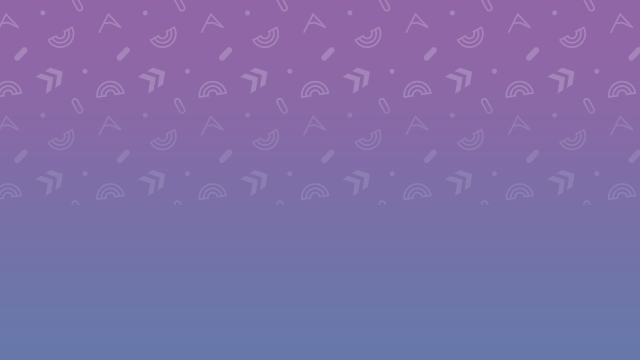
Write a Shadertoy shader that draws this pattern.

```glsl
#define TILE 0.2843
#define ROWS 2.0
#define STROKE 0.0085
#define UPPER_OPACITY 0.21
#define LOWER_OPACITY 0.12
#define PLUM vec3(0.570, 0.398, 0.650)
#define SLATE vec3(0.402, 0.470, 0.664)
#define INK vec3(0.96, 0.96, 1.0)

// Offset to the nearest repeat of a tile point
vec2 nearest(vec2 p, vec2 center) {
    return fract(p - center + 0.5) - 0.5;
}

vec2 turn(vec2 p, float angle) {
    float c = cos(angle), s = sin(angle);
    return vec2(c * p.x + s * p.y, c * p.y - s * p.x);
}

float segment(vec2 p, vec2 a, vec2 b) {
    vec2 along = b - a;
    float t = clamp(dot(p - a, along) / dot(along, along), 0.0, 1.0);
    return length(p - a - along * t);
}

// Three half rings joined by a base on each side
float rainbow(vec2 p, float angle) {
    p = turn(p, angle);
    float rings = 1.0;
    for (int i = 0; i < 3; i++) {
        float radius = 0.046 + 0.042 * float(i);
        rings = min(rings, abs(length(p) - radius));
    }
    float arcs = max(rings - STROKE, -p.y - STROKE);
    float base = segment(vec2(abs(p.x), p.y), vec2(0.046, 0.0), vec2(0.13, 0.0));
    return min(arcs, base - STROKE);
}

float chevron(vec2 p) {
    p = turn(p, -0.55);
    float arm = abs(p.y);
    float band = abs(p.x + 0.85 * arm) / length(vec2(1.0, 0.85));
    return max(band - 0.024, arm - 0.096);
}

float flag(vec2 p) {
    vec2 tip = vec2(0.118, 0.128), fold = vec2(0.02, 0.083);
    float d = segment(p, vec2(0.0), vec2(-0.088, 0.175));
    d = min(d, segment(p, vec2(0.0), tip));
    d = min(d, segment(p, tip, fold));
    d = min(d, segment(p, fold, vec2(-0.045, 0.092)));
    return d - STROKE;
}

// All party shapes of one tile, y pointing down
float confetti(vec2 p) {
    float d = length(nearest(p, vec2(0.419, 0.126))) - 0.024;
    d = min(d, length(nearest(p, vec2(0.831, 0.696))) - 0.024);

    vec2 pillHalf = vec2(0.035, -0.037);
    d = min(d, segment(nearest(p, vec2(0.204, 0.527)), -pillHalf, pillHalf) - 0.029);

    vec2 capsuleHalf = vec2(0.023, 0.043);
    float capsule = segment(nearest(p, vec2(0.756, 0.035)), -capsuleHalf, capsuleHalf);
    d = min(d, abs(capsule - 0.026) - STROKE);

    d = min(d, flag(nearest(p, vec2(0.059, 0.138))));
    d = min(d, rainbow(nearest(p, vec2(0.079, 0.928)), 2.99));
    d = min(d, rainbow(nearest(p, vec2(0.588, 0.330)), -0.49));
    d = min(d, chevron(nearest(p, vec2(0.586, 0.717))));
    return min(d, chevron(nearest(p, vec2(0.493, 0.774))));
}

void mainImage(out vec4 fragColor, in vec2 fragCoord) {
    vec2 canvas = fragCoord / iResolution.y;
    float depth = 1.0 - canvas.y;
    vec2 p = vec2(canvas.x, depth) / TILE;
    float pixel = 1.0 / (iResolution.y * TILE);

    // Vertical gradient
    vec3 color = mix(PLUM, SLATE, smoothstep(0.0, 1.1, depth));

    // Pale shapes, fainter in the lower row and cut below it
    float shapes = max(confetti(p), p.y - ROWS);
    float coverage = clamp(0.5 - shapes / pixel, 0.0, 1.0);
    float opacity = mix(UPPER_OPACITY, LOWER_OPACITY, smoothstep(0.94, 1.14, p.y));
    color = mix(color, INK, coverage * opacity);

    fragColor = vec4(color, 1.0);
}
```
